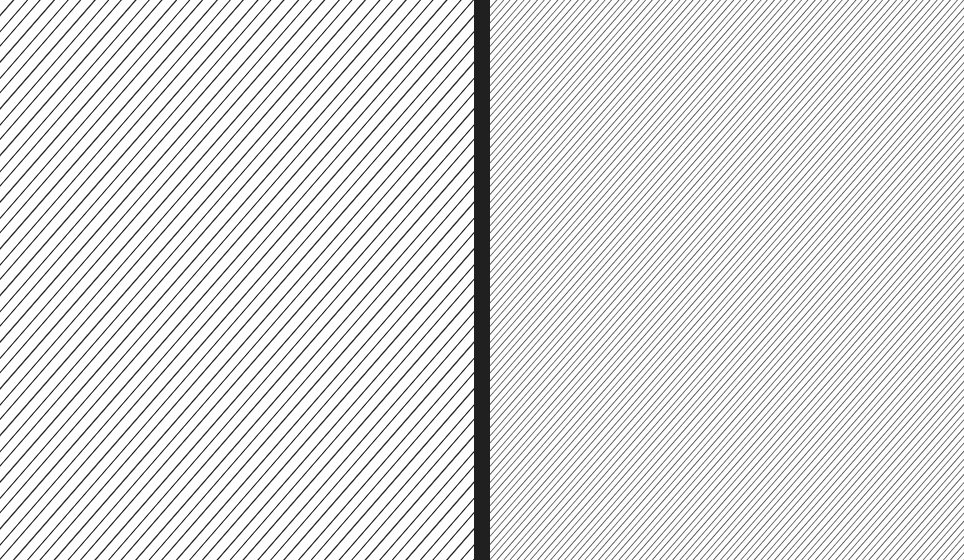
Left, the tile; right, the same tile 2 across and 2 down.
Write a WebGL 2 fragment shader that draws this pattern.

```glsl
#version 300 es
precision highp float;
// Thin near-black diagonal pinstripes on white, with slightly uneven spacing; tiles seamlessly.

#define LINES_ACROSS 35.0   // lines crossing the bottom edge
#define LINES_DOWN 36.0     // lines crossing the left edge
#define LINE_WIDTH 0.115    // share of the line spacing
#define GROUPS 12.0         // cycles of uneven spacing along each edge
#define UNEVENNESS 0.05     // largest line shift, in line spacings
#define SOFTNESS 0.92       // edge blur, in pixels
#define INK vec3(0.12)
#define PAPER vec3(1.0)

uniform vec2 u_resolution;
out vec4 fragColor;

const float TAU = 6.283185;

// Share of a window of the given size, centred at dist, covered by a line
float lineCoverage(float dist, float width, float window) {
    float near = max(dist - 0.5 * window, -0.5 * width);
    float far = min(dist + 0.5 * window, 0.5 * width);
    return clamp((far - near) / window, 0.0, 1.0);
}

void main() {
    vec2 uv = gl_FragCoord.xy / u_resolution;

    // Whole counts along both edges make the stripes wrap
    vec2 counts = vec2(LINES_ACROSS, -LINES_DOWN);
    float phase = dot(uv, counts);

    // Shift neighbouring lines in turn, about every third one alike
    float cycle = GROUPS * (uv.x - uv.y) - 1.0 / 3.0;
    phase -= UNEVENNESS * sin(TAU * cycle);
    float dist = abs(fract(phase + 0.5) - 0.5);

    // Size of the edge blur measured in line spacings
    float blur = SOFTNESS * length(counts / u_resolution);

    float ink = lineCoverage(dist, LINE_WIDTH, blur);
    fragColor = vec4(mix(PAPER, INK, ink), 1.0);
}
```
